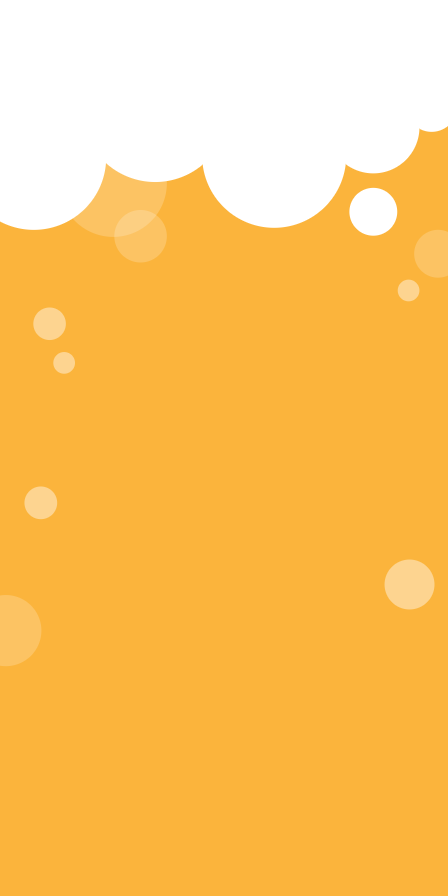
Give the GLSL for this background, as a Shadertoy shader.

```glsl
#define BEER vec3(0.984, 0.706, 0.235)
#define FOAM vec3(1.0)
#define FAINT 0.2
#define BRIGHT 0.43
#define FOAM_BASE 1.727

// Foam lobes: centre, radius
const vec3 lobes[5] = vec3[](
    vec3(0.0755, 1.6484, 0.1615),
    vec3(0.3464, 1.7578, 0.1641),
    vec3(0.6120, 1.6523, 0.1608),
    vec3(0.8333, 1.7160, 0.1030),
    vec3(0.9635, 1.7630, 0.0573));

// Bubbles: centre, radius, opacity
const vec4 bubbles[10] = vec4[](
    vec4(0.2526, 1.5910, 0.1198, FAINT),
    vec4(0.3138, 1.4727, 0.0586, FAINT),
    vec4(0.9779, 1.4336, 0.0534, FAINT),
    vec4(0.0130, 0.5924, 0.0794, FAINT),
    vec4(0.9120, 1.3516, 0.0242, BRIGHT),
    vec4(0.1107, 1.2773, 0.0363, BRIGHT),
    vec4(0.1432, 1.1900, 0.0242, BRIGHT),
    vec4(0.0911, 0.8776, 0.0365, BRIGHT),
    vec4(0.9141, 0.6953, 0.0557, BRIGHT),
    vec4(0.8333, 1.5273, 0.0534, 1.0));

float circle(vec2 p, vec2 centre, float radius) {
    return length(p - centre) - radius;
}

// Antialiased coverage of a signed distance
float coverage(float dist, float pixel) {
    return clamp(0.5 - dist / pixel, 0.0, 1.0);
}

void mainImage(out vec4 fragColor, in vec2 fragCoord) {
    // Canvas spans 1 by 2 units
    vec2 p = fragCoord / iResolution.xy * vec2(1.0, 2.0);
    float pixel = max(1.0 / iResolution.x, 2.0 / iResolution.y);
    vec3 color = BEER;

    // Translucent bubbles
    for (int i = 0; i < 10; i++) {
        vec4 b = bubbles[i];
        color = mix(color, FOAM, b.w * coverage(circle(p, b.xy, b.z), pixel));
    }

    // Foam head: flat slab joined with round lobes
    float foam = FOAM_BASE - p.y;
    for (int i = 0; i < 5; i++) {
        foam = min(foam, circle(p, lobes[i].xy, lobes[i].z));
    }
    color = mix(color, FOAM, coverage(foam, pixel));

    fragColor = vec4(color, 1.0);
}
```
